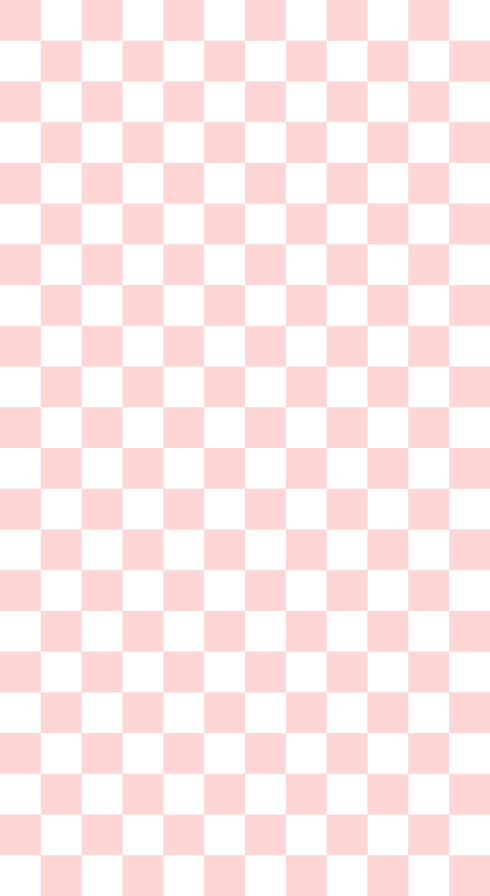
A Shadertoy shader for this pattern:

```glsl
// Pink and white checkerboard, 12 squares across and 22 down.
// Each axis is a softened square wave of +1 and -1; their product gives
// the checks, and a faint darkening marks the seams between squares.

// Alternates +1 and -1 from square to square, blending across each edge.
vec2 softSquareWave(vec2 cell, vec2 halfEdge) {
    vec2 edgeDistance = 0.5 - abs(fract(cell) - 0.5);
    vec2 parity = 1.0 - 2.0 * mod(floor(cell), 2.0);
    return parity * clamp(edgeDistance / halfEdge, 0.0, 1.0);
}

void mainImage(out vec4 fragColor, in vec2 fragCoord) {
    vec2 squares = vec2(12.0, 22.0);
    vec2 cell = fragCoord / iResolution.xy * squares;

    // Edges blend over one pixel
    vec2 wave = softSquareWave(cell, 0.5 * squares / iResolution.xy);

    // The lower left square is white
    float pinkAmount = 0.5 - 0.5 * wave.x * wave.y;
    vec3 color = mix(vec3(1.0), vec3(1.0, 0.84, 0.84), pinkAmount);

    // Slightly greyed seams
    color -= 0.06 * pinkAmount * (1.0 - pinkAmount);

    fragColor = vec4(color, 1.0);
}
```
